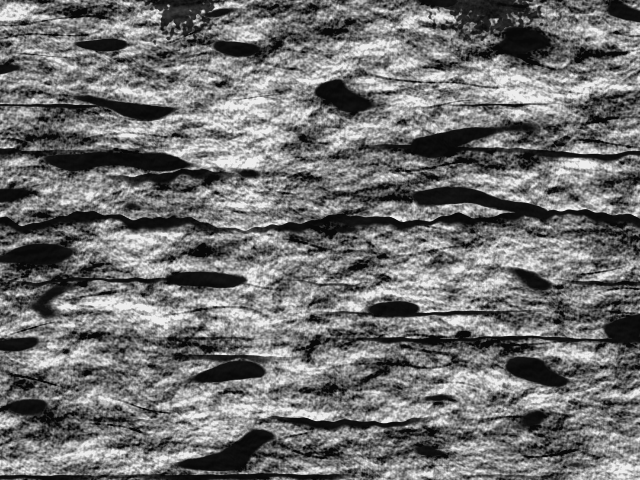
A Shadertoy shader for this texture:

```glsl
// Weathered limestone cliff in grey: uneven horizontal beds with rough relief lit from above.
// Stretched gradient noise gives the stone; a loop over the beds cuts overhanging cracks,
// and thresholded noise opens hollows, pits and thin creases.

const float BASE_TONE = 0.575;
const float DARKEST = 0.03;
const float BRIGHTEST = 0.93;
const float RELIEF = 1.15;       // strength of the light from above
const float ALBEDO = 0.34;       // tone change between high and low stone
const float GRAIN = 0.28;
const vec2 STONE_SCALE = vec2(5.0, 13.0);
const vec2 LIGHT_STEP = vec2(-0.002, 0.006);

// Each bed joint: height, crack thickness, waviness, share of the width that is open
const int JOINTS = 10;
const vec4 JOINT[JOINTS] = vec4[JOINTS](
    vec4(0.783, 0.007, 0.010, 0.50), vec4(0.690, 0.013, 0.018, 0.60),
    vec4(0.635, 0.026, 0.030, 0.35), vec4(0.548, 0.020, 0.045, 0.75),
    vec4(0.412, 0.008, 0.020, 0.45), vec4(0.350, 0.008, 0.010, 0.30),
    vec4(0.297, 0.011, 0.012, 0.90), vec4(0.262, 0.018, 0.010, 0.48),
    vec4(0.125, 0.015, 0.035, 0.30), vec4(0.012, 0.014, 0.010, 0.60));

float hash(vec2 p) {
    vec3 h = fract(p.xyx * 0.1031);
    h += dot(h, h.yzx + 33.33);
    return fract((h.x + h.y) * h.z);
}

float cornerSlope(vec2 cell, vec2 offset) {
    float angle = 6.2832 * hash(cell);
    return dot(vec2(cos(angle), sin(angle)), offset);
}

// Gradient noise, about -0.7 to 0.7
float noise(vec2 p) {
    p += 57.0;
    vec2 i = floor(p), f = p - i, e = vec2(1.0, 0.0);
    vec2 u = f * f * f * (f * (f * 6.0 - 15.0) + 10.0);
    return mix(mix(cornerSlope(i, f), cornerSlope(i + e.xy, f - e.xy), u.x),
               mix(cornerSlope(i + e.yx, f - e.yx), cornerSlope(i + e.xx, f - e.xx), u.x), u.y);
}

// Stone height: long flat forms that become rounder as they get finer
float stoneHeight(vec2 p) {
    float sum = 0.0, amp = 1.0;
    vec2 q = p * STONE_SCALE;
    for (int i = 0; i < 6; i++) {
        sum += amp * noise(q);
        q = q * vec2(2.15, 1.8) + vec2(17.3, 9.1);
        amp *= 0.62;
    }
    return sum;
}

float bell(float x, float width) {
    return exp(-x * x / (width * width));
}

// Darkness of the open cracks (x) and tone change around them (y)
vec2 bedJoints(vec2 p) {
    float crack = 0.0, shade = 0.0;
    for (int i = 0; i < JOINTS; i++) {
        vec4 joint = JOINT[i];
        float row = float(i) * 7.37;
        float wave = noise(vec2(p.x * 3.0, row)) + 0.5 * noise(vec2(p.x * 9.0, row + 2.0))
                   + 0.25 * noise(vec2(p.x * 34.0, row + 4.0));
        float below = joint.x + joint.z * wave - p.y;
        float open = smoothstep(-0.12, 0.2, noise(vec2(p.x * 2.6, row + 3.5)) + 0.7 * (joint.w - 0.5));
        float rough = 0.8 + 1.1 * noise(vec2(p.x * 17.0, row + 5.3));
        float thick = joint.y * open * max(rough, 0.15) + 0.0015;
        float lip = smoothstep(-0.0015, 0.0015, below);
        crack = max(crack, open * lip * (1.0 - smoothstep(thick * 0.6, thick * 1.2, below)));
        shade -= 0.24 * open * lip * exp(-max(below, 0.0) / (joint.y * 1.8));
        shade += 0.10 * open * (1.0 - lip) * exp(min(below, 0.0) / 0.02);
    }
    return vec2(crack, shade);
}

void mainImage(out vec4 fragColor, in vec2 fragCoord) {
    vec2 p = fragCoord / iResolution.y;

    // Bend the beds
    vec2 q = p + vec2(0.02 * noise(p * 9.0 + 4.0),
                      0.035 * noise(p * vec2(2.0, 3.0)) + 0.012 * noise(p * vec2(8.0, 11.0)));

    // Lit stone, broad bands and stains
    float height = stoneHeight(q);
    float lit = height - stoneHeight(q + LIGHT_STEP);
    float patches = noise(p * vec2(3.0, 4.5) + 21.0);
    float tone = BASE_TONE + RELIEF * lit + ALBEDO * height;
    tone += 0.22 * noise(q * vec2(1.2, 8.0) + 11.0) + 0.18 * patches;
    tone += 0.14 * noise(p * vec2(9.0, 1.3) + 31.0);
    tone += GRAIN * noise(p * vec2(150.0, 185.0));

    // Fine bedding lines
    float bedded = 0.35 + bell(p.y - 0.37, 0.08);
    tone += 0.24 * bedded * noise(q * vec2(13.0, 85.0));

    // Pits and creases
    float pits = smoothstep(0.14, 0.30, noise(q * vec2(27.0, 48.0) + 5.0) + 0.15 * patches);
    float crease = 1.0 - smoothstep(0.01, 0.06, abs(noise(q * vec2(4.5, 17.0) + 41.0)));
    crease *= smoothstep(0.0, 0.25, noise(q * vec2(6.0, 9.0) + 63.0));
    tone -= 0.20 * pits + 0.34 * crease;

    // Hollows, most of them in the weak middle beds
    float weakness = bell(p.y - 0.62, 0.10) + 0.5 * bell(p.y - 0.14, 0.06);
    float cave = noise(q * vec2(5.0, 16.0) + 83.0) + 0.10 * height + 0.10 * weakness;
    float hollow = smoothstep(0.33, 0.39, cave);
    tone -= 0.16 * smoothstep(0.15, 0.36, cave);

    // Cracks under the ledges
    vec2 joints = bedJoints(p);
    tone += joints.y;
    float dark = max(hollow, joints.x);

    // Shrubs hanging over the top edge
    for (int i = 0; i < 2; i++) {
        vec2 d = (p - vec2(0.38 + 0.64 * float(i), 1.01)) / vec2(0.07 + 0.04 * float(i), 0.085);
        float leaves = 0.7 * noise(p * 45.0) + 0.8 * noise(p * 110.0);
        dark = max(dark, 0.85 * (1.0 - smoothstep(0.7, 1.1, length(d) + leaves)));
    }

    tone = mix(tone, 0.05 + 0.08 * lit, dark);
    fragColor = vec4(vec3(clamp(tone, DARKEST, BRIGHTEST)), 1.0);
}
```
